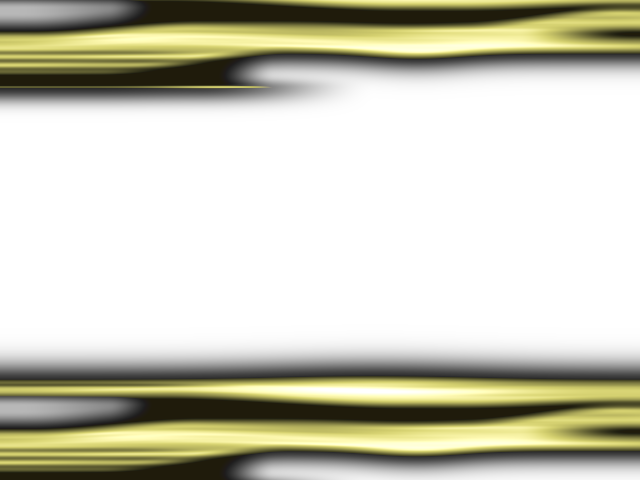
Reproduce this background procedurally as a Shadertoy shader.

```glsl
// Blurred golden ribbons along the top and bottom of a white canvas.
// Curved edges bound two satin bands; stretched value noise gives the streaks,
// and soft falloffs outside the edges give the shadows. One strip is drawn twice.
#define CANVAS vec2(7.68, 5.76)
#define STRIP_PERIOD 4.77
#define EDGE_SOFT 0.11
#define SHADOW_TOP 0.20
#define SHADOW_LOW 0.16
#define SHADOW_DEPTH 0.80
#define STREAK_AMOUNT 0.40
#define STREAK_SCALE vec2(0.55, 14.0)
#define DARK_TONE vec3(0.12, 0.105, 0.045)

float hash(vec2 cell) {
    vec3 h = fract(vec3(cell.xyx) * 0.1031);
    h += dot(h, h.yzx + 33.33);
    return fract((h.x + h.y) * h.z);
}

float noise(vec2 p) {
    vec2 i = floor(p), f = fract(p);
    f = f * f * (3.0 - 2.0 * f);
    return mix(mix(hash(i), hash(i + vec2(1, 0)), f.x),
               mix(hash(i + vec2(0, 1)), hash(i + vec2(1, 1)), f.x), f.y);
}

float bell(float d, float width) {
    return exp(-d * d / (width * width));
}

// Brightness of the white ground at a distance from a ribbon edge.
float shadowLight(float d, float width) {
    float shade = SHADOW_DEPTH * exp(-pow(max(d, 0.0) / width, 1.6));
    return (1.0 - shade) * smoothstep(-0.06, 0.02, d);
}

// Soft coverage between two edges.
float band(float y, float top, float bottom) {
    return smoothstep(-0.04, EDGE_SOFT, y - top)
         * smoothstep(-0.04, EDGE_SOFT, bottom - y);
}

vec3 goldRamp(float level) {
    return vec3(level, level * 0.98, level * 0.52 + 0.45 * smoothstep(0.8, 1.25, level));
}

vec3 strip(float x, float y) {
    float left = 1.0 - smoothstep(1.5, 3.1, x);

    // Ribbon edges, y pointing down
    float upperTop = -0.22 - 0.045 * bell(x - 4.5, 1.6);
    float upperBottom = 0.01 + 0.12 * smoothstep(2.0, 4.8, x) - 0.05 * smoothstep(5.5, 7.5, x);
    float lowerTop = mix(0.38, 0.25, smoothstep(0.4, 2.4, x))
                   + 0.03 * bell(x - 4.9, 0.9) - 0.17 * smoothstep(5.6, 7.5, x);
    float lowerBottom = mix(0.90, 0.65, smoothstep(1.2, 3.5, x)) + 0.06 * bell(x - 5.0, 0.75);

    // Satin streaks and highlights
    float flow = y - 0.05 * smoothstep(2.0, 5.0, x) + 0.05 * smoothstep(0.0, 2.4, x);
    float streak = noise(vec2(x, flow) * STREAK_SCALE + 7.0);
    streak = mix(streak, noise(vec2(x * 0.8, flow * 33.0) + 31.0), 0.2);
    float satin = 0.80 + STREAK_AMOUNT * (streak - 0.4);
    const vec2 highlights[4] = vec2[4](vec2(4.3, -0.09), vec2(1.6, 0.45),
                                       vec2(6.1, 0.52), vec2(4.8, 0.62));
    for (int i = 0; i < 4; i++) {
        vec2 d = vec2(x, y) - highlights[i];
        satin += 0.21 * bell(d.x, 1.3) * bell(d.y, 0.09);
    }

    // Upper ribbon with a fine dark crease, lower ribbon with folds and a wedge
    float upper = band(y, upperTop, upperBottom) * (1.0 - 0.5 * left * bell(y + 0.15, 0.025));
    float lower = band(y, lowerTop, lowerBottom);
    float folds = 0.70 + 0.30 * cos(6.2832 * (y - 0.68) / 0.10);
    lower *= mix(1.0, folds, 0.75 * left * smoothstep(0.54, 0.66, y));
    lower *= 1.0 - 0.92 * smoothstep(6.2, 7.6, x) * bell(y - 0.41, 0.085);
    float gold = min(upper + lower, 1.0) * satin;

    // Thin golden thread under the left end
    float thread = bell(y - 1.045, 0.017) * (1.0 - smoothstep(3.0, 4.0, x));
    gold += thread * (0.4 + 0.5 * bell(x - 2.7, 0.8));

    // Shaded white ground: above, below and in the pocket at the left
    float above = shadowLight(upperTop - y, SHADOW_TOP);
    float open = smoothstep(2.5, 3.3, x);
    float below = shadowLight(y - lowerBottom, SHADOW_LOW);
    below *= mix(open, 1.0, smoothstep(1.0, 1.07, y));
    float threadShade = 0.75 * (1.0 - smoothstep(2.4, 4.5, x));
    below *= 1.0 - threadShade * bell(y - 1.05, y < 1.05 ? 0.10 : 0.17);
    float pocket = mix(0.72, 0.50, smoothstep(0.2, 1.7, x))
                 * (1.0 - smoothstep(1.3, 1.95, x))
                 * smoothstep(-0.10, 0.10, y) * smoothstep(-0.06, 0.22, lowerTop - y);
    float light = max(max(above, below), pocket);

    return max(max(vec3(light), goldRamp(gold)), DARK_TONE);
}

void mainImage(out vec4 fragColor, in vec2 fragCoord) {
    vec2 uv = fragCoord / iResolution.xy;
    vec2 p = vec2(uv.x, 1.0 - uv.y) * CANVAS;
    float y = p.y < 0.5 * CANVAS.y ? p.y : p.y - STRIP_PERIOD;
    fragColor = vec4(clamp(strip(p.x, y), 0.0, 1.0), 1.0);
}
```
